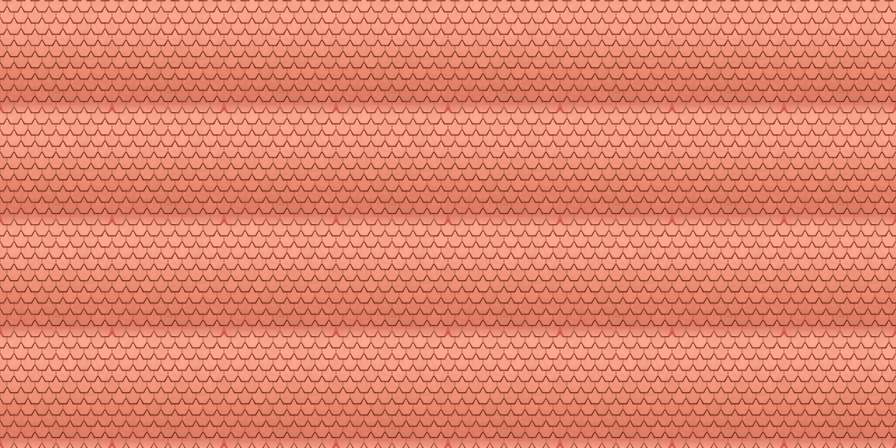
A WebGL 2 fragment shader for this texture:

```glsl
#version 300 es
precision highp float;
// Salmon clay roof of rounded shingles, in four bands shaded from light to dark.
uniform vec2 u_resolution;
out vec4 fragColor;

const vec2 TILES = vec2(64.0, 40.0);   // shingles across, courses down
const vec2 PATCH = vec2(8.0, 10.0);    // shingles before the wear repeats

float hash(vec2 p) {
    vec3 q = fract(p.xyx * vec3(0.1031, 0.1030, 0.0973));
    q += dot(q, q.yzx + 33.33);
    return fract((q.x + q.y) * q.z);
}

// Value noise that wraps after the given whole period.
float wrapNoise(vec2 p, vec2 period) {
    vec2 i = floor(p), f = fract(p);
    f = f * f * (3.0 - 2.0 * f);
    float a = hash(mod(i, period)), b = hash(mod(i + vec2(1, 0), period));
    float c = hash(mod(i + vec2(0, 1), period)), d = hash(mod(i + 1.0, period));
    return mix(mix(a, b, f.x), mix(c, d, f.x), f.y);
}

// Signed height above a shingle's lower edge: flat in the middle, curving up to the joints.
float edgeDistance(float x, float y) {
    float t = clamp((abs(x) - 0.18) / 0.32, 0.0, 1.0);
    float slope = 0.46 * 6.0 * t * (1.0 - t) / 0.32 * 0.8;
    return (y - 0.46 * t * t * (3.0 - 2.0 * t)) / sqrt(1.0 + slope * slope);
}

// Shadow lying just below an edge, at depth d under it.
float edgeShadow(float d, float aa) {
    return smoothstep(-aa, aa, d) * (1.0 - smoothstep(0.11 - aa, 0.13 + aa, d));
}

void main() {
    vec2 uv = gl_FragCoord.xy / u_resolution;
    vec2 grid = uv * TILES;
    float aa = 0.6 * TILES.y / u_resolution.y;

    // Staggered courses: this one and the one above, half a shingle apart
    float course = floor(grid.y), y = fract(grid.y);
    float shifted = grid.x + 0.5 * mod(course, 2.0);
    float x = fract(shifted) - 0.5;
    float xOther = fract(shifted + 0.5) - 0.5;
    float own = edgeDistance(x, y);
    float above = edgeDistance(xOther, y - 1.0);

    // Shingle that shows here, with its own tone
    float lower = step(own, 0.0);
    float row = course - lower;
    float column = floor(grid.x + 0.5 * mod(row, 2.0));
    float tone = hash(mod(vec2(column, row), PATCH) + 7.0) - 0.5;

    // Shading of each band, paler again at the seam
    float down = 1.0 - fract(uv.y * 4.0);
    float shade = smoothstep(0.12, 0.85, down) * (1.0 - smoothstep(0.92, 1.0, down));
    vec3 color = mix(vec3(0.985, 0.642, 0.542), vec3(0.885, 0.495, 0.395), shade);

    // Clay variation, blotches and fine grain
    float blotch = wrapNoise(grid * 0.5, PATCH * 0.5) - 0.5;
    float grain = wrapNoise(grid * vec2(5.0, 4.0), PATCH * vec2(5.0, 4.0)) - 0.5;
    color *= 1.0 + 0.035 * tone + 0.03 * blotch + 0.05 * grain;

    // Thin joints between neighbours
    float joint = 1.0 - smoothstep(0.02, 0.05 + aa, (0.5 - abs(x)) * 1.25);
    joint *= smoothstep(-aa, aa, own) * smoothstep(-aa, aa, -above);
    color = mix(color, vec3(0.68, 0.35, 0.27), joint * 0.45);

    // Dark shadows under the lower edges, slightly uneven
    float shadow = max(edgeShadow(-own, aa), edgeShadow(-above, aa));
    shadow *= 0.88 + 0.3 * grain + 0.12 * tone;
    color = mix(color, mix(vec3(0.52, 0.25, 0.19), vec3(0.47, 0.20, 0.15), shade), shadow);

    // Pink seam between bands, with a red fleck at each patch corner
    float seam = smoothstep(0.9, 0.97, down) * (1.0 - smoothstep(0.985, 1.0, down));
    color = mix(color, vec3(0.90, 0.53, 0.47), seam * 0.35);
    float across = abs(fract(uv.x * 8.0 + 0.5) - 0.5) * 8.0;
    float fleck = seam * (1.0 - smoothstep(0.05, 0.16 + aa, across));
    color = mix(color, vec3(0.85, 0.28, 0.25), fleck * 0.6);

    fragColor = vec4(color, 1.0);
}
```
